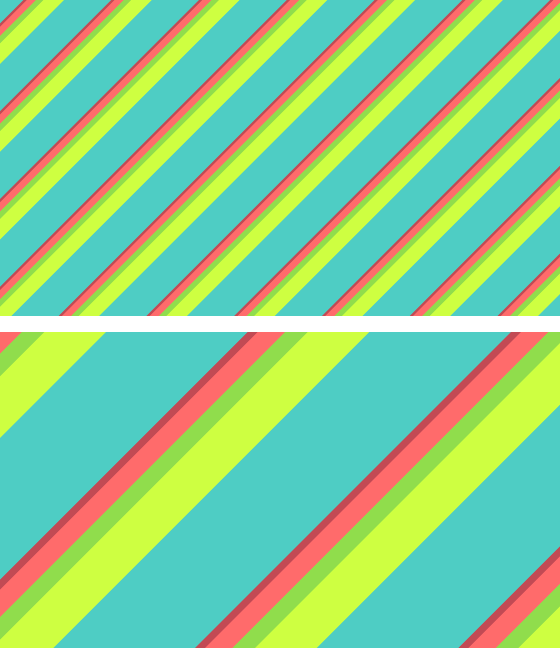
Top: the whole. Bottom: its middle third, enlarged.
Write a Shadertoy shader that draws this pattern.

```glsl
// Diagonal candy stripes: shaded red and lime bands repeating over a teal ground

const float PERIOD = 0.27778; // horizontal repeat, in canvas heights

const vec3 TEAL     = vec3(0.306, 0.804, 0.769);
const vec3 DARK_RED = vec3(0.760, 0.290, 0.330);
const vec3 RED      = vec3(1.000, 0.420, 0.420);
const vec3 GREEN    = vec3(0.565, 0.865, 0.300);
const vec3 LIME     = vec3(0.808, 1.000, 0.255);

// Switches to the next colour past an edge, softened by half-width blur
vec3 beyond(vec3 base, vec3 next, float t, float edge, float blur) {
    return mix(base, next, smoothstep(edge - blur, edge + blur, t));
}

// Colours across one repeat, t in 0..1; both ends lie in the teal ground
vec3 stripes(float t, float blur) {
    vec3 color = TEAL;
    color = beyond(color, DARK_RED, t, 0.267, blur);
    color = beyond(color, RED,      t, 0.305, blur);
    color = beyond(color, GREEN,    t, 0.409, blur);
    color = beyond(color, LIME,     t, 0.495, blur);
    return beyond(color, TEAL,      t, 0.729, blur);
}

void mainImage(out vec4 fragColor, in vec2 fragCoord) {
    vec2 uv = fragCoord / iResolution.y;

    // Position across the 45 degree stripes, measured from the top left
    float across = uv.x + 1.0 - uv.y;
    float blur = 0.8 / (iResolution.y * PERIOD);

    fragColor = vec4(stripes(fract(across / PERIOD), blur), 1.0);
}
```
